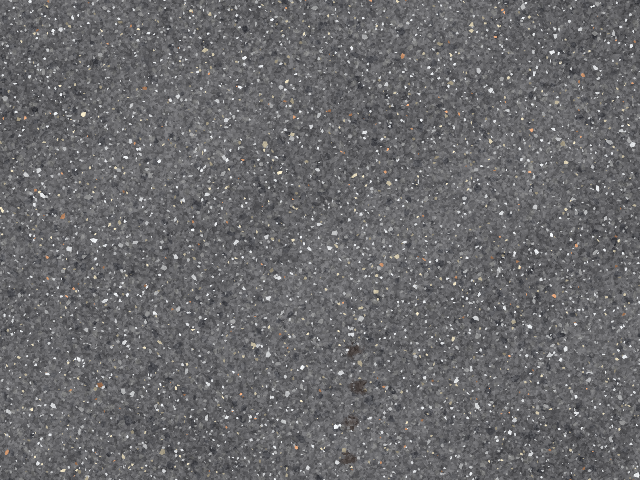
A Shadertoy shader for this texture:

```glsl
// Worn asphalt: fine cellular grit under scattered angular stone chips,
// from dull dark pebbles to small bright flecks, with a few oily stains.
// Lengths are fractions of the canvas height.

const vec3  TAR         = vec3(0.393, 0.393, 0.403);
const vec3  DARK_STONE  = vec3(0.27, 0.275, 0.295);
const vec3  GREY_STONE  = vec3(0.49, 0.49, 0.485);
const vec3  DULL_CHIP   = vec3(0.53, 0.53, 0.53);
const vec3  WHITE_CHIP  = vec3(0.96, 0.97, 0.98);
const vec3  CREAM_TINT  = vec3(1.04, 0.98, 0.84);
const vec3  RUST_TINT   = vec3(1.05, 0.76, 0.56);
const vec3  STAIN       = vec3(0.20, 0.165, 0.15);
const float GRIT_CELLS  = 230.0;
const float GRIT_DEPTH  = 0.13;
const float CRUMB_CELLS = 105.0;
const float CRUMB_DEPTH = 0.085;
const float MOTTLE      = 0.012;
const float VIGNETTE    = 0.045;
const float TAU         = 6.2831853;

float hash(vec2 p) {
    vec3 q = fract(p.xyx * 0.1031);
    q += dot(q, q.yzx + 33.33);
    return fract((q.x + q.y) * q.z);
}

vec2 hash2(vec2 p) {
    return vec2(hash(p), hash(p + 57.3));
}

mat2 turn(float a) {
    return mat2(cos(a), sin(a), -sin(a), cos(a));
}

// Cellular noise: random tone of the nearest point, and its distance
vec2 cellular(vec2 p) {
    vec2 cell = floor(p), best = vec2(0.0, 9.0);
    for (int y = -1; y <= 1; y++)
    for (int x = -1; x <= 1; x++) {
        vec2 id = cell + vec2(x, y);
        float d = length(id + hash2(id) - p);
        if (d < best.y) best = vec2(hash(id + 19.7), d);
    }
    return best;
}

// Signed distance to an irregular five-sided chip
float chipDistance(vec2 p, float radius, vec2 id) {
    p = turn(TAU * hash(id + 3.1)) * p;
    p.y *= 1.0 + 0.8 * hash(id + 8.6);
    float d = -radius;
    for (int i = 0; i < 5; i++) {
        float k = float(i);
        float a = TAU * (k + 0.6 * hash(id + k * 1.7)) / 5.0;
        float reach = radius * (0.65 + 0.6 * hash(id + k * 2.3 + 11.0));
        d = max(d, dot(p, vec2(cos(a), sin(a))) - reach);
    }
    return d;
}

// Scattered chips: coverage, then two random values of the covering chip
vec3 chips(vec2 uv, float cells, float share, float radius) {
    vec2 p = turn(cells) * uv * cells + cells;
    vec2 cell = floor(p);
    float edge = 0.5 * cells / iResolution.y;
    vec3 best = vec3(0.0);
    for (int y = -1; y <= 1; y++)
    for (int x = -1; x <= 1; x++) {
        vec2 id = cell + vec2(x, y);
        if (hash(id + 41.2) > share) continue;
        float size = radius * cells * mix(0.6, 1.4, hash(id + 71.9));
        float d = chipDistance(p - id - hash2(id), size, id);
        float cover = 1.0 - smoothstep(-edge, edge, d);
        if (cover > best.x) best = vec3(cover, hash2(id + 23.4));
    }
    return best;
}

// Mostly white to grey chips, some cream, a few rusty
vec3 chipColor(vec2 pick) {
    vec3 c = mix(DULL_CHIP, WHITE_CHIP, pow(pick.x, 1.2));
    if (pick.y > 0.96) return c * RUST_TINT;
    return pick.y > 0.78 ? c * CREAM_TINT : c;
}

void mainImage(out vec4 fragColor, in vec2 fragCoord) {
    vec2 uv = fragCoord / iResolution.y;
    vec2 fromCenter = fragCoord / iResolution.xy - 0.5;

    // Tar with dull embedded stones
    vec3 color = TAR;
    vec3 stone = chips(uv, 46.0, 0.36, 0.0068);
    color = mix(color, DARK_STONE, stone.x * mix(0.2, 0.85, stone.y));
    stone = chips(uv, 61.0, 0.30, 0.0050);
    color = mix(color, GREY_STONE, stone.x * mix(0.2, 0.9, stone.y));

    // Grit in two sizes, with shaded gaps between crumbs
    vec2 grit = cellular(uv * GRIT_CELLS);
    vec2 crumb = cellular(turn(0.6) * uv * CRUMB_CELLS);
    color += GRIT_DEPTH * (grit.x - 0.5) + CRUMB_DEPTH * (crumb.x - 0.5);
    color -= 0.07 * (crumb.y - 0.42);

    // Broad wear and darker corners
    vec2 w = uv * 9.0;
    color += MOTTLE * (sin(w.x + 2.0 * sin(w.y * 0.7)) + sin(w.y * 1.6 - w.x * 0.8));
    color += VIGNETTE * (0.16 - dot(fromCenter, fromCenter));

    // Bright chips over finer flecks
    vec3 fleck = chips(uv, 97.0, 0.34, 0.0023);
    color = mix(color, chipColor(fleck.yz), fleck.x);
    vec3 chip = chips(uv, 47.0, 0.20, 0.0042);
    color = mix(color, chipColor(chip.yz) + 0.07 * (grit.x - 0.5), chip.x);

    // Ragged oily stains down the lower middle
    for (int i = 0; i < 4; i++) {
        float k = float(i);
        vec2 center = vec2(0.75 + 0.05 * (hash(vec2(k, 5.0)) - 0.5), 0.27 - 0.075 * k);
        float d = length((uv - center) * vec2(0.8, 1.0)) + 0.012 * (crumb.x - 0.5);
        color = mix(color, STAIN + 0.12 * grit.x, 0.75 * (1.0 - smoothstep(0.006, 0.017, d)));
    }

    fragColor = vec4(clamp(color, 0.0, 1.0), 1.0);
}
```
